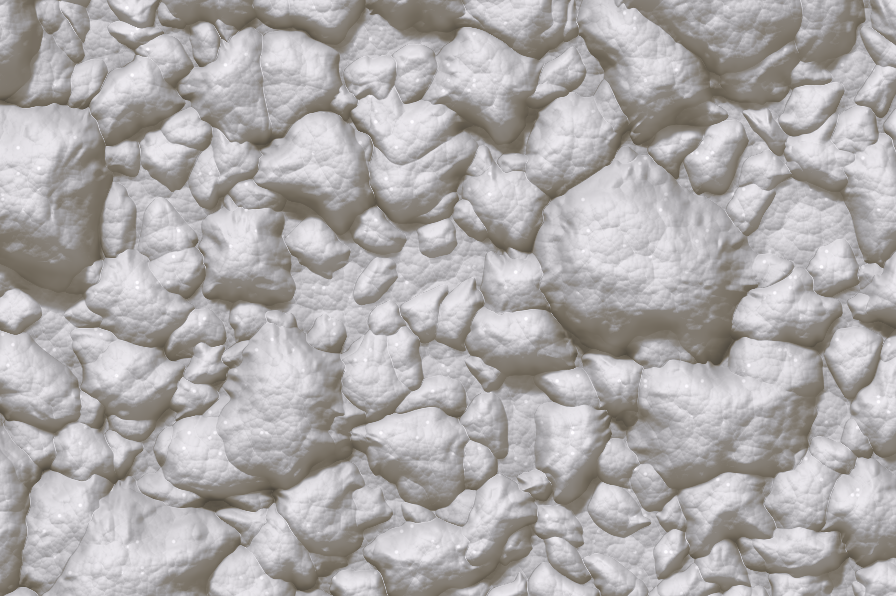
Give the GLSL for this texture, as a WebGL 1 fragment shader.

```glsl
precision highp float;

uniform vec2 u_resolution;

#define LUMP_SIZE 0.31
#define LUMP_HEIGHT 0.80
#define LUMP_TILT 0.40
#define EDGE_WARP 0.055
#define RELIEF 1.0
#define SHADOW_REACH 0.17
#define CREVICE_REACH 0.045
#define AMBIENT 0.53
#define SUNLIGHT 0.39
#define GLINT 0.10

const vec3 SUN = vec3(-0.22, 0.63, 0.745);
const vec3 EARTH_TINT = vec3(1.08, 1.0, 0.87);
const vec3 SALT_TINT = vec3(1.004, 0.994, 1.014);

vec3 hash3(vec2 p) {
  vec3 q = fract(p.xyx * vec3(0.1031, 0.1030, 0.0973));
  q += dot(q, q.yxz + 33.33);
  return fract((q.xxy + q.yzz) * q.zyx);
}

// Smooth two-channel noise, used to roughen the outlines
vec2 noise2(vec2 p) {
  vec2 cell = floor(p), f = fract(p);
  f = f * f * (3.0 - 2.0 * f);
  vec2 low = mix(hash3(cell).xy, hash3(cell + vec2(1.0, 0.0)).xy, f.x);
  vec2 high = mix(hash3(cell + vec2(0.0, 1.0)).xy, hash3(cell + 1.0).xy, f.x);
  return mix(low, high, f.y) - 0.5;
}

// Cellular noise as rounded bumps parted by creases
float bumps(vec2 p) {
  vec2 cell = floor(p);
  float nearest = 1.0;
  for (int j = -1; j <= 1; j++) {
    for (int i = -1; i <= 1; i++) {
      vec2 c = cell + vec2(float(i), float(j));
      vec2 d = c + hash3(c).xy - p;
      nearest = min(nearest, dot(d, d));
    }
  }
  return 1.0 - nearest;
}

// Highest of the blocky, tilted lumps scattered on one grid
float lumpLayer(vec2 p, float size, float share, float seed) {
  vec2 cell = floor(p / size);
  float top = 0.0;
  for (int j = -1; j <= 1; j++) {
    for (int i = -1; i <= 1; i++) {
      vec2 c = cell + vec2(float(i), float(j));
      vec3 place = hash3(c + seed);
      vec3 form = hash3(c + seed + 57.0);
      if (place.z < share) {
        vec2 axis = normalize(form.xy - 0.5 + 0.001);
        float radius = size * mix(0.38, 0.58, form.z);
        vec2 q = p - (c + 0.5 + 0.8 * (place.xy - 0.5)) * size;
        q = vec2(dot(q, axis), 1.2 * dot(q, vec2(-axis.y, axis.x))) / radius;
        vec2 tilt = LUMP_TILT * (2.0 * fract(form.zx * 7.3) - 1.0);
        vec2 a = abs(q);
        float dome = 1.0 - dot(a * a, a) + dot(q, tilt);
        float lift = 0.2 * size * fract(place.z * 9.7);
        top = max(top, lift + LUMP_HEIGHT * radius * dome);
      }
    }
  }
  return top;
}

float pileHeight(vec2 p) {
  p += EDGE_WARP * noise2(p * 9.0);
  p += EDGE_WARP * 0.42 * noise2(p * 25.0 + 11.0);
  p += EDGE_WARP * 0.14 * noise2(p * 68.0 + 23.0);
  float h = lumpLayer(p, LUMP_SIZE, 0.62, 3.0);
  h = max(h, lumpLayer(p, LUMP_SIZE * 0.53, 0.75, 131.0));
  return max(h, lumpLayer(p, LUMP_SIZE * 0.26, 0.9, 271.0));
}

float surfaceHeight(vec2 p) {
  float relief = 0.011 * bumps(p * 21.0) + 0.0035 * bumps(p * 57.0 + 5.0)
               + 0.0011 * bumps(p * 140.0 + 9.0);
  return pileHeight(p) + RELIEF * relief;
}

// Soft cast shadow, 1 in full sun
float sunVisibility(vec2 p, float h) {
  float blocked = 0.0;
  for (int i = 1; i <= 9; i++) {
    float s = float(i) / 9.0;
    float reach = SHADOW_REACH * s * (0.3 + 0.7 * s);
    float ray = h + reach * SUN.z / length(SUN.xy);
    float above = pileHeight(p + normalize(SUN.xy) * reach) - ray;
    blocked = max(blocked, smoothstep(-0.004, 0.016, above));
  }
  return 1.0 - blocked;
}

// Share of the surroundings that rises above the point
float crevice(vec2 p, float h) {
  float sum = 0.0;
  for (int i = 0; i < 6; i++) {
    float angle = 1.0472 * float(i) + 0.4;
    vec2 around = CREVICE_REACH * vec2(cos(angle), sin(angle));
    sum += clamp((pileHeight(p + around) - h) / 0.07, 0.0, 1.0);
  }
  return sum / 6.0;
}

void main() {
  vec2 p = gl_FragCoord.xy / u_resolution.y + 4.0;
  vec2 e = vec2(0.0026, 0.0);
  float h = surfaceHeight(p);
  vec2 slope = vec2(surfaceHeight(p + e) - h, surfaceHeight(p + e.yx) - h) / e.x;
  vec3 normal = normalize(vec3(-slope, 1.0));

  float base = pileHeight(p);
  float facing = max(dot(normal, SUN), 0.0);
  float sun = facing * mix(0.15, 1.0, sunVisibility(p, base));
  float light = AMBIENT * (1.0 - 0.55 * crevice(p, base)) + SUNLIGHT * sun;

  // Sparse crystal glints
  vec2 g = p * 115.0;
  vec3 crystal = hash3(floor(g) + 419.0);
  float spot = 1.0 - smoothstep(0.15, 0.5, length(fract(g) - 0.5));
  light += GLINT * spot * step(0.965, crystal.x) * smoothstep(0.4, 0.8, sun);

  vec3 tint = mix(EARTH_TINT, SALT_TINT, smoothstep(0.36, 0.65, light));
  gl_FragColor = vec4(clamp(light * tint, 0.0, 1.0), 1.0);
}
```
